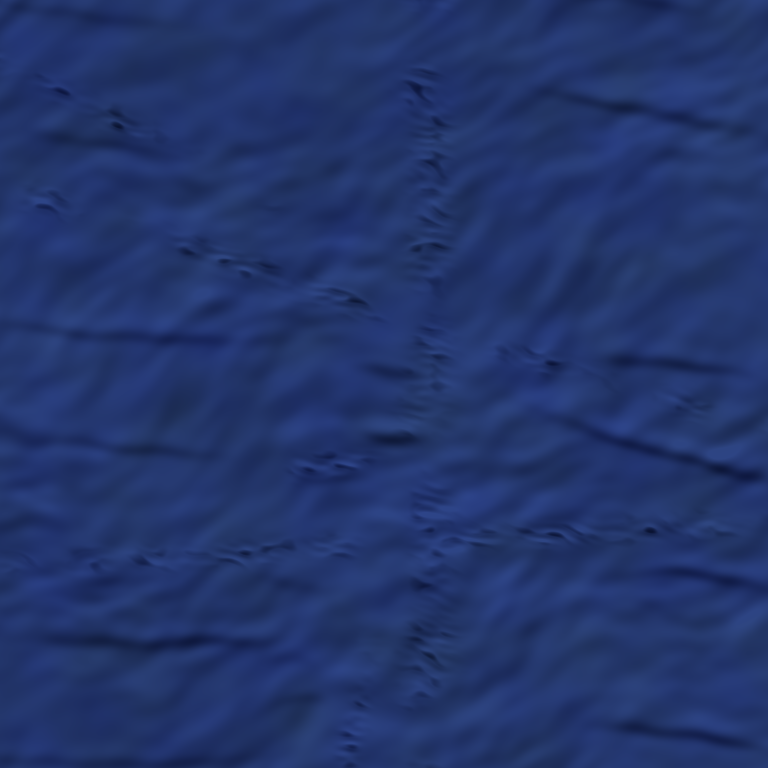
A Shadertoy shader for this texture:

```glsl
float hash(vec2 p) {
    vec3 q = fract(vec3(p.xyx) * 0.1031);
    q += dot(q, q.yzx + 33.33);
    return fract((q.x + q.y) * q.z);
}

// Slope of one lattice corner, as a plane through that corner
float corner(vec2 cell, vec2 offset) {
    float angle = 6.2832 * hash(cell);
    return dot(vec2(cos(angle), sin(angle)), offset);
}

// Gradient noise, about -0.7 to 0.7
float noise(vec2 p) {
    vec2 i = floor(p), f = fract(p), e = vec2(1, 0);
    vec2 w = f * f * f * (f * (f * 6.0 - 15.0) + 10.0);
    return mix(mix(corner(i, f), corner(i + e, f - e), w.x),
               mix(corner(i + e.yx, f - e.yx), corner(i + e.xx, f - e.xx), w.x), w.y);
}

// Small lumps whose stretch wanders between level and a rising diagonal
float ripples(vec2 p) {
    p.y += 0.09 * noise(p * 3.0 + 20.0) + 0.012 * noise(p * 12.0 + 50.0);
    vec2 q = vec2(dot(p, vec2(0.9, 0.43)), dot(p, vec2(-0.43, 0.9))) + 3.0;
    return noise(q * vec2(11, 19)) + 0.5 * noise(q * vec2(21, 36) + 7.0);
}

// Short, slightly sloping flecks
float flecks(vec2 p) {
    p.y += 0.2 * p.x + 0.012 * noise(p * 16.0);
    return noise(p * vec2(36, 84) + 11.0);
}

// Softly bounded strip from a to b
float strip(vec2 p, vec2 a, vec2 b, float width) {
    vec2 ab = b - a;
    float t = clamp(dot(p - a, ab) / dot(ab, ab), 0.0, 1.0);
    float d = length(p - a - ab * t) / width;
    return exp(-d * d);
}

// Tapered dark fold with a faint lit edge above it
float fold(vec2 p, vec2 center, float halfLength, float slope, float bend) {
    vec2 q = p - center;
    float t = q.x / halfLength;
    float d = (q.y - slope * q.x - bend * t * t) / 0.009;
    d += 0.9 * noise(p * 13.0);
    float taper = smoothstep(1.0, 0.2, abs(t));
    return taper * (exp(-d * d) - 0.28 * exp(-(d - 2.2) * (d - 2.2) * 0.5));
}

void mainImage(out vec4 fragColor, in vec2 fragCoord) {
    vec2 p = fragCoord / iResolution.xy;

    // Broad tone and lit lumps
    float tone = 0.14 * noise(p * 2.6 + 4.0) + 0.12 * noise(p * vec2(6, 11));
    vec2 light = vec2(-0.003, 0.007);
    float rippleStrength = 0.36 + 0.3 * noise(p * 4.0 + 31.0);
    tone += rippleStrength * (ripples(p - light) - ripples(p + light));

    // Long folds at both sides, short ones near the middle
    for (int i = 0; i < 18; i++) {
        int kind = i % 3;
        float row = float(i / 3);
        vec2 seed = vec2(float(i) * 3.7, 8.0);
        float r = hash(seed), s = hash(seed + 5.0), u = hash(seed + 9.0);
        float y = (row + 1.3 * r - 0.15) / 6.0;
        vec2 center = vec2(0.1 + 0.16 * s, y);
        float halfLength = 0.12 + 0.14 * u, slope = 0.02 - 0.2 * r;
        if (kind == 1) {
            center.x = 0.76 + 0.16 * s;
            slope = -0.1 - 0.18 * u;
        } else if (kind == 2) {
            center = vec2(0.37 + 0.2 * s, y * 0.55 + 0.06);
            halfLength = 0.045 + 0.03 * u;
            slope = 0.35 * (r - 0.4);
        }
        tone -= mix(0.15, 0.5, s) * fold(p, center, halfLength, slope, 0.03 * (u - 0.5));
    }

    // Strips of flecks: one upright, the others crossing it
    vec4 strips[7] = vec4[7](
        vec4(0.55, 1.0, 0.56, 0.0), vec4(0.0, 0.92, 0.35, 0.74),
        vec4(0.04, 0.745, 0.54, 0.58), vec4(0.65, 0.55, 1.0, 0.44),
        vec4(0.0, 0.26, 1.0, 0.32), vec4(0.39, 0.395, 0.58, 0.395),
        vec4(0.45, 0.0, 0.49, 0.2));
    float mask = 0.0;
    for (int i = 0; i < 7; i++)
        mask = max(mask, strip(p, strips[i].xy, strips[i].zw, i == 0 ? 0.028 : 0.014));
    mask *= smoothstep(-0.3, 0.25, noise(p * 11.0 + 2.0));
    vec2 tilt = vec2(-0.001, 0.0026);
    float edge = flecks(p + tilt) - flecks(p - tilt);
    float pit = smoothstep(0.1, 0.5, flecks(p));
    tone -= mask * (0.5 * edge + 0.5 * pit);

    // Navy to blue, with patches that lean greyer or purer
    tone = clamp(tone + 0.005, -0.65, 0.28);
    vec3 blue = vec3(0.136, 0.209, 0.421) * (1.0 + tone * vec3(1.1, 1.0, 0.8));
    float drift = noise(p * vec2(8, 10) + 60.0) + 0.6 * noise(p * 19.0 + 80.0);
    blue += vec3(0.003, 0.006, -0.04) * drift;
    fragColor = vec4(blue, 1.0);
}
```
